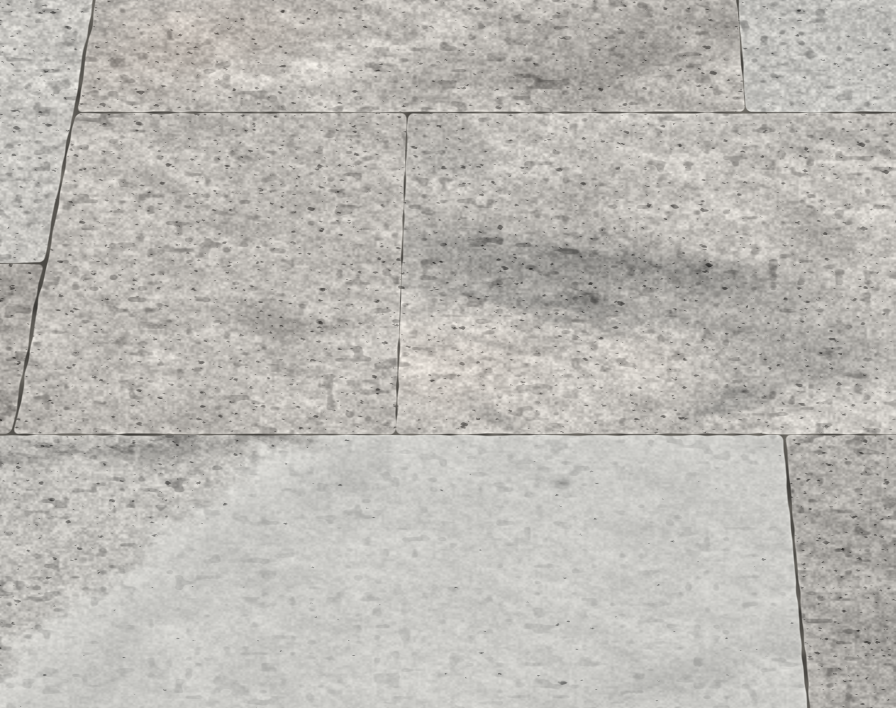
Write a Shadertoy shader that draws this texture.

```glsl
// Weathered travertine paving seen at a slant: eight slabs split by dark joints.
// Each slab is a rounded box between slanted joints, filled with stretched fbm,
// soft mineral bands, pale veins, fine grain and scattered pits.
#define ASPECT 1.267
#define TOP_JOINT 0.159
#define LOW_JOINT 0.6138
#define LEFT_JOINT 0.372
#define WIDE_GAP 0.0022
#define THIN_GAP 0.0008
#define CORNER 0.008
#define GRAIN 0.25
#define PIT_DEPTH 0.30

// Per slab: tone, warmth, pit density, mottling
const vec4 SLABS[8] = vec4[8](
  vec4(.755, 0, .35, .14), vec4(.67, .7, .3, .18),
  vec4(.722, .6, .35, .24), vec4(.752, -.3, .25, .12),
  vec4(.722, .6, .45, .19), vec4(.74, .5, .4, .22),
  vec4(.79, -.5, .03, .09), vec4(.655, .4, .5, .2));

float hash(vec2 p) {
  vec3 h = fract(p.xyx * .1031);
  h += dot(h, h.yzx + 33.33);
  return fract((h.x + h.y) * h.z);
}

float noise(vec2 p) {
  vec2 i = floor(p), f = fract(p);
  f = f * f * (3. - 2. * f);
  return mix(mix(hash(i), hash(i + vec2(1, 0)), f.x),
             mix(hash(i + vec2(0, 1)), hash(i + 1.), f.x), f.y);
}

float fbm(vec2 p) {
  float sum = 0., amp = .5;
  for (int i = 0; i < 5; i++) {
    sum += amp * noise(p);
    p = mat2(1.92, .56, -.56, 1.92) * p + 17.3;
    amp *= .55;
  }
  return sum;
}

// Soft ellipse at (x, y) with radii (rx, ry), sheared along a slope
float blob(vec2 p, float x, float y, float rx, float ry, float slope) {
  vec2 d = p - vec2(x, y);
  d = vec2(d.x, d.y - slope * d.x) / vec2(rx, ry);
  return exp(-dot(d, d));
}

float band(float d, float width) { return exp(-d * d / (width * width)); }

// Dark holes, one per jittered cell, in three sizes
float pits(vec2 p, float density, float px) {
  float dark = 0., scale = 36.;
  for (int k = 0; k < 3; k++, scale *= 1.5) {
    vec2 q = p * vec2(.65, 1) * scale + float(k) * 31.7, cell = floor(q);
    vec2 d = fract(q) - .25 - .5 * vec2(hash(cell + 5.1), hash(cell + 9.7));
    d += .1 * (noise(q * 9.) - .5);
    float radius = mix(.03, .12, pow(hash(cell + 2.3), 2.)), aa = px * scale * .8;
    float hole = 1. - smoothstep(radius - aa, radius + aa, length(d * vec2(1, 1.25)));
    dark = max(dark, hole * step(hash(cell + 13.9), density));
  }
  return dark;
}

void mainImage(out vec4 fragColor, in vec2 fragCoord) {
  vec2 uv = fragCoord / iResolution.xy;
  vec2 p = vec2(uv.x * ASPECT, 1. - uv.y); // y runs downward
  float px = 1. / iResolution.y;

  // Slanted side joints
  float leftX = .1353 - .193 * p.y + .004 * (noise(p.yy * 14.) - .5);
  float midX = .5818 - .0363 * p.y;
  float topX = 1.0429 + .0722 * p.y;
  float lowX = 1.0534 + .0901 * p.y;

  // Slab number and its bounds
  int id;
  vec2 across = vec2(-1, 3), down = vec2(-1, 2);
  if (p.y > LOW_JOINT) {
    id = p.x < lowX ? 6 : 7;
    down.x = LOW_JOINT;
    across = id == 6 ? vec2(-1, lowX) : vec2(lowX, 3);
  } else if (p.x < leftX) {
    id = p.y < LEFT_JOINT ? 0 : 1;
    across.y = leftX;
    down = id == 0 ? vec2(-1, LEFT_JOINT) : vec2(LEFT_JOINT, LOW_JOINT);
  } else {
    bool top = p.y < TOP_JOINT;
    float splitX = top ? topX : midX;
    id = (top ? 2 : 4) + (p.x < splitX ? 0 : 1);
    across = p.x < splitX ? vec2(leftX, splitX) : vec2(splitX, 3);
    down = top ? vec2(-1, TOP_JOINT) : vec2(TOP_JOINT, LOW_JOINT);
  }

  // Distance inward from the chipped, rounded slab edge
  float sideGap = p.y > LOW_JOINT || p.x < .2 ? WIDE_GAP : THIN_GAP;
  vec2 inset = vec2(min(p.x - across.x, across.y - p.x) - sideGap,
                    min(p.y - down.x, down.y - p.y) - THIN_GAP);
  float edge = min(min(inset.x, inset.y), CORNER - length(max(CORNER - inset, 0.)));
  edge += .0025 * (noise(p * 55.) - .5);

  // Stretched mineral mottling
  vec4 slab = SLABS[id];
  float tone = slab.x, warm = slab.y, density = slab.z, rough = 1., dark = 0.;
  vec2 shift = float(id) * vec2(7.3, 3.1), s = vec2(p.x, p.y - .15 * p.x);
  float cloud = fbm(s * vec2(9, 19) + shift);
  float streak = fbm(s * vec2(20, 62) + 2. * cloud + shift);
  tone += slab.w * (.7 * (cloud - .48) + streak - .48);
  vec2 w = p + vec2(.1, .05) * (vec2(cloud, streak) - .48);

  if (id == 2) { // beige left, grey right, arched pale vein
    warm += 1.1 * blob(w, .27, .06, .17, .06, -.2);
    float arch = w.y - .125 + .69 * (w.x - .28) * (w.x - .28);
    tone += .07 * band(arch, .014) * smoothstep(.2, .32, p.x) * (1. - smoothstep(.6, .75, p.x));
    dark = .07 * blob(w, .9, .07, .16, .06, -.25) + .06 * blob(w, .68, .12, .17, .02, -.1);
  } else if (id == 4) { // faint smudges
    dark = .11 * blob(w, .385, .45, .035, .022, .2) + .05 * blob(w, .2, .49, .05, .02, -.3);
  } else if (id == 5) { // charcoal bands over a beige foot
    dark = .14 * blob(w, .72, .37, .2, .04, .15) + .13 * blob(w, .78, .43, .21, .016, .12)
         + .11 * blob(w, .97, .388, .16, .026, .2) + .09 * blob(w, 1.15, .5, .16, .06, .15)
         + .15 * blob(w, 1.03, .569, .06, .018, -.2) + .11 * blob(w, .71, .578, .04, .013, .8)
         + .07 * blob(w, .65, .23, .09, .03, .1) + .05 * blob(w, 1.15, .19, .18, .025, .1);
    float foot = blob(w, .65, .52, .13, .06, .1), pale = blob(w, .92, .51, .07, .04, .1);
    tone += .03 * foot + .05 * pale;
    warm += .8 * foot + .4 * pale - 3. * dark;
  } else if (id == 6) { // pale field, coarse corner, curved white vein
    float bend = w.x - 1.65 * pow(max(1. - w.y, 0.), 1.3);
    float coarse = 1. - smoothstep(-.09, .03, bend);
    tone += .03 * band(bend, .025) - .04 * coarse - .025 * band(bend - .11, .035);
    tone -= .045 * blob(w, .98, .95, .23, .025, -.28);
    dark = .14 * (coarse * band(w.y - .65 + .08 * w.x, .012) + blob(p, .795, .682, .012, .007, 0.));
    warm += .6 * coarse;
    rough = mix(.45, 1., coarse);
    density += .3 * coarse;
  }
  tone -= dark * (2.4 * streak - .15);

  // Grain, dark flecks and pits
  float grain = mix(noise(p * vec2(140, 210)), noise(p * vec2(290, 340) + 8.), .5);
  float fleck = noise(p * vec2(75, 130) + 4.) * (.5 + streak);
  tone += rough * (GRAIN * (grain - .5) - .16 * smoothstep(.7, 1., fleck));
  tone -= PIT_DEPTH * pits(p, density, px);

  // Worn bright rim, then the shadowed joint
  tone += .07 * exp(-max(edge, 0.) / .003);
  vec3 stone = tone * vec3(1, .991, .968) + warm * vec3(.012, 0, -.007);
  vec3 gap = vec3(.34, .33, .31) * (.7 + .6 * noise(p * 60.));
  fragColor = vec4(clamp(mix(gap, stone, smoothstep(-px, px, edge)), 0., 1.), 1);
}
```
